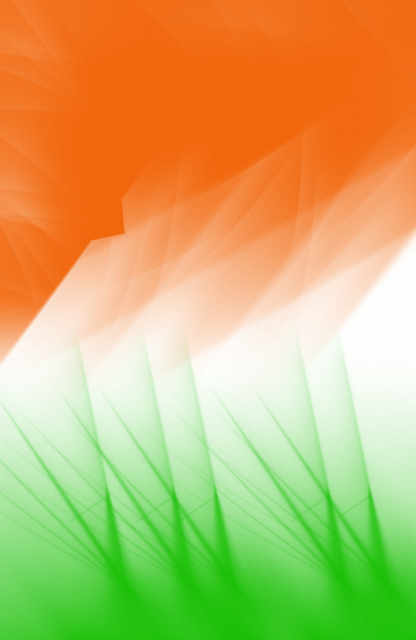
Write a Shadertoy shader that draws this background.

```glsl
// Orange shards fading through white paper into sweeping green grass blades.
#define ORANGE vec3(0.945, 0.405, 0.052)
#define GREEN vec3(0.11, 0.75, 0.03)
#define PAPER vec3(0.995, 0.995, 0.99)
#define BAND_PERIOD 0.135
#define MAIN_EDGE -0.257
#define ROOT_HEIGHT 0.082
#define BLADE_LENGTH 0.43
#define GRAIN 0.012

float hash(vec2 p) {
    p = fract(p * vec2(123.34, 345.45));
    p += dot(p, p + 34.35);
    return fract(p.x * p.y);
}

float noise(vec2 p) {
    vec2 i = floor(p), f = fract(p);
    f = f * f * (3.0 - 2.0 * f);
    return mix(mix(hash(i), hash(i + vec2(1, 0)), f.x),
               mix(hash(i + vec2(0, 1)), hash(i + vec2(1, 1)), f.x), f.y);
}

// Ramp that rises over one period, then drops quickly
float softSaw(float x) {
    float f = fract(x);
    return f * (1.0 - smoothstep(0.86, 1.0, f));
}

// Overlapping folds: sharp on one side, fading on the other
float creases(vec2 p, vec2 corner, vec2 size, float firstAngle) {
    float sum = 0.0;
    for (int i = 0; i < 12; i++) {
        float k = float(i) + 3.0;
        vec2 center = corner + size * vec2(hash(vec2(k, 1.3)), hash(vec2(k, 4.7)));
        float angle = firstAngle + 1.1 * hash(vec2(k, 8.1));
        vec2 along = vec2(cos(angle), sin(angle));
        vec2 q = p - center;
        float d = dot(q, vec2(along.y, -along.x)) + 0.5 * dot(q, q);
        float reach = exp(-pow(dot(q, along) / 0.12, 2.0));
        sum += smoothstep(0.0, 0.004, d) * exp(-max(d, 0.0) / 0.03) * reach;
    }
    return sum;
}

float orangeAmount(vec2 p) {
    float across = dot(p, vec2(0.8, -0.6));
    float along = dot(p, vec2(0.6, 0.8));

    // Diagonal bands shift the fading lower edge
    float level = p.y - 0.612 - 0.06 * smoothstep(0.45, 0.68, p.x);
    level += 0.04 * (softSaw((across - MAIN_EDGE) / BAND_PERIOD) - 0.45);
    level += 0.03 * (softSaw(dot(p, vec2(0.5, -0.86)) / 0.11) - 0.45);
    level += 0.04 * (noise(vec2(across * 24.0, along * 4.0)) - 0.5);
    level -= 0.09 * smoothstep(0.125, 0.155, across);
    float amount = smoothstep(-0.19, 0.16, level);
    float blush = 0.2 * smoothstep(-0.25, -0.06, level) * (1.0 - smoothstep(0.35, 0.5, p.x));
    amount = max(amount, mix(amount, 1.0, blush * 0.6));

    // Solid slab on the left with a small pointed corner
    float corner = 0.035 * max(0.0, 1.0 - abs(along - 0.625) / 0.04);
    float slab = 1.0 - smoothstep(-0.006, 0.005, across - MAIN_EDGE - corner);
    amount = max(amount, slab * smoothstep(0.36, 0.56, p.y));

    // Pale folds near the borders and in the transition
    float border = 1.0 - smoothstep(0.02, 0.16, p.x);
    border = max(border, 0.6 * smoothstep(0.88, 1.0, p.y));
    border = max(border, 0.35 * smoothstep(0.5, 0.65, p.x));
    float transition = (1.0 - slab) * (1.0 - smoothstep(0.1, 0.24, level));
    float folds = creases(p, vec2(0.15, 0.52), vec2(0.5, 0.26), 0.4);
    float sideFolds = creases(p, vec2(-0.02, 0.5), vec2(0.14, 0.5), 2.0)
                    + creases(p, vec2(0.0, 0.85), vec2(0.65, 0.15), 1.9);
    float cloud = noise(p * vec2(9.0, 7.0));
    amount *= 1.0 - border * (0.08 * min(sideFolds, 3.0) + 0.14 * cloud);
    return amount * (1.0 - 0.12 * transition * min(folds, 3.0));
}

float segmentDistance(vec2 p, vec2 a, vec2 b) {
    vec2 ab = b - a;
    return length(p - a - ab * clamp(dot(p - a, ab) / dot(ab, ab), 0.0, 1.0));
}

// One plant: upright blade, dark spike and a fan of slanted blades
float plantClear(vec2 q) {
    float h = q.y;
    float rise = clamp(h / BLADE_LENGTH, 0.0, 1.0);
    float start = smoothstep(-0.1, 0.02, h);

    float d = q.x + 0.2 * h;
    float strength = 0.5 * pow(1.0 - rise, 2.0) + 0.1;
    strength *= start * (1.0 - smoothstep(0.33, BLADE_LENGTH, h));
    float band = (1.0 - smoothstep(-0.002, 0.005, d)) * exp(min(d, 0.0) / 0.025);
    float clear = 1.0 - strength * band;
    clear *= 1.0 - 0.5 * strength * exp(-abs(d) / 0.003);

    float width = 0.2 * max(0.168 - h, 0.0) + 0.0005;
    clear *= 1.0 - 0.65 * start * (1.0 - smoothstep(0.0, width, abs(d + 0.2 * width)))
                 * smoothstep(0.0, 0.03, 0.168 - h);

    for (int i = 0; i < 4; i++) {
        float k = float(i);
        float reach = clamp(h / (0.32 - 0.03 * k), 0.0, 1.0);
        float e = q.x + (0.68 + 0.3 * k) * h + 0.004 * k * sin(3.14 * reach);
        float thick = 0.0015 + 0.006 * (1.0 - reach) / (1.0 + k);
        float fade = start * (1.0 - reach) / (1.0 + 0.9 * k);
        clear *= 1.0 - 0.8 * fade * exp(-pow(e / thick, 2.0));
        clear *= 1.0 - 0.25 * fade * exp(-abs(e) / (e > 0.0 ? 0.03 : 0.008));
    }
    vec2 base = (q - vec2(0.02, -0.045)) * vec2(15.0, 13.0);
    clear *= 1.0 - 0.6 * exp(-dot(base, base));
    float twig = segmentDistance(q, vec2(-0.087, 0.104), vec2(-0.029, 0.143));
    return clear * (1.0 - 0.18 * (1.0 - smoothstep(0.0, 0.003, twig)));
}

float greenAmount(vec2 p) {
    float haze = pow(clamp(1.0 - p.y / 0.45, 0.0, 1.0), 1.6);
    haze *= 0.82 + 0.25 * noise(vec2((p.x + 0.75 * p.y) * 16.0, p.y * 4.0));
    float clear = 1.0 - min(haze, 1.0);
    float roots[5] = float[5](0.198, 0.302, 0.367, 0.543, 0.608);
    for (int i = 0; i < 5; i++) clear *= plantClear(p - vec2(roots[i], ROOT_HEIGHT));
    return 1.0 - clear;
}

void mainImage(out vec4 fragColor, in vec2 fragCoord) {
    vec2 p = fragCoord / iResolution.y;
    vec3 color = mix(PAPER, ORANGE, clamp(orangeAmount(p), 0.0, 1.0));
    color = mix(color, GREEN, clamp(greenAmount(p), 0.0, 1.0));
    color += GRAIN * (noise(p * 380.0) - 0.5);
    fragColor = vec4(clamp(color, 0.0, 1.0), 1.0);
}
```
